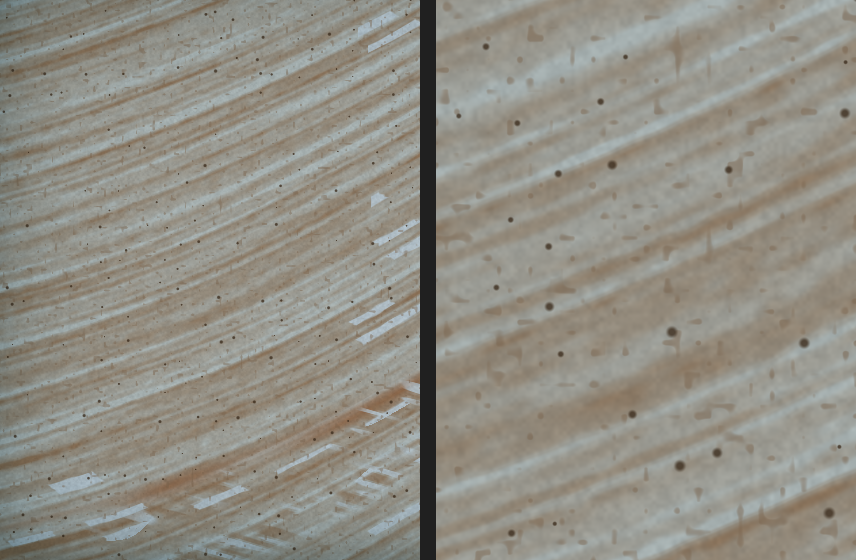
Left: the whole. Right: its middle third, enlarged.
A Shadertoy shader for this texture:

```glsl
#define RUST vec3(0.53, 0.43, 0.33)
#define TAN vec3(0.57, 0.53, 0.47)
#define GREY vec3(0.61, 0.61, 0.58)
#define PALE vec3(0.65, 0.69, 0.69)
#define GLASS vec3(0.69, 0.75, 0.79)
#define DEEP_RUST vec3(0.53, 0.35, 0.22)
#define SHADE vec3(0.66, 0.73, 0.75)
#define COARSE_ROWS 15.0
#define FINE_ROWS 36.0
#define GRAIN 0.13
#define SPECK_CELLS 22.0

float hash(vec2 p) {
    vec3 q = fract(p.xyx * 0.1031);
    q += dot(q, q.yzx + 33.33);
    return fract((q.x + q.y) * q.z);
}

float noise(vec2 p) {
    vec2 i = floor(p), f = fract(p);
    f = f * f * (3.0 - 2.0 * f);
    vec2 e = vec2(0.0, 1.0);
    return mix(mix(hash(i), hash(i + e.yx), f.x),
               mix(hash(i + e.xy), hash(i + e.yy), f.x), f.y);
}

float bell(float d, float width) {
    d /= width;
    return exp(-d * d);
}

// Pale bristle ridges, each with a brown groove on its lower side
float bristles(vec2 s, float rows) {
    float row = floor(s.y * rows), sum = 0.0;
    for (int k = -1; k <= 1; k++) {
        float id = row + float(k);
        float d = s.y * rows - id - mix(0.15, 0.85, hash(vec2(id, rows)));
        float strength = noise(vec2(s.x * 2.2 + 5.0, id * 7.0 + rows));
        sum += strength * (bell(d, 0.16) - 0.75 * bell(d + 0.38, 0.2));
    }
    return sum;
}

// Slanted bare patches, scattered one per cell along the stroke
float barePatches(vec2 s, float chance) {
    vec2 grid = vec2(5.0, 19.0);
    vec2 q = vec2(s.x + 0.9 * s.y, s.y) * grid;
    vec2 id = floor(q);
    float seed = hash(id + 41.0);
    vec2 size = vec2(0.045 + 0.035 * hash(id + 9.0), 0.005 + 0.011 * hash(id + 17.0));
    vec2 d = abs(fract(q) - 0.5) / grid - size;
    float ragged = 0.006 * (noise(s * vec2(30.0, 160.0)) - 0.5);
    float inside = 1.0 - smoothstep(-0.002, 0.003, max(d.x, d.y) + ragged);
    return inside * step(seed, chance);
}

float specks(vec2 p) {
    vec2 q = p * SPECK_CELLS, id = floor(q);
    vec2 centre = 0.2 + 0.6 * vec2(hash(id + 3.0), hash(id + 71.0));
    float radius = mix(0.035, 0.1, hash(id + 29.0));
    float dotMask = 1.0 - smoothstep(radius * 0.4, radius * 1.3, length(fract(q) - centre));
    return dotMask * step(hash(id + 53.0), 0.3);
}

vec3 paintRamp(float t) {
    vec3 c = mix(RUST, TAN, smoothstep(0.1, 0.38, t));
    c = mix(c, GREY, smoothstep(0.35, 0.62, t));
    return mix(c, PALE, smoothstep(0.6, 0.88, t));
}

void mainImage(out vec4 fragColor, in vec2 fragCoord) {
    vec2 p = fragCoord / iResolution.x;
    float top = iResolution.y / iResolution.x;

    // Stroke coordinates: along x, and across a gently rising arc
    float across = p.y - 0.25 * p.x - 0.17 * p.x * p.x;
    across += 0.014 * (noise(p * 3.0) - 0.5);
    vec2 s = vec2(p.x, across);

    // Streaked paint, thin to thick
    float t = 0.53 + 0.36 * bristles(s, COARSE_ROWS) + 0.23 * bristles(s, FINE_ROWS);
    t += 0.38 * (noise(s * vec2(1.6, 22.0)) - 0.5);
    t += 0.24 * (noise(s * vec2(4.0, 105.0) + 13.0) - 0.5);
    t += 0.20 * (noise(s * vec2(45.0, 90.0)) - 0.5);
    vec3 color = paintRamp(t);

    // Rusty build-up along the lower stroke
    float rust = bell(across - 0.055 + 0.05 * p.x * p.x, 0.022);
    rust *= noise(s * vec2(5.0, 40.0) + 3.0) * mix(0.6, 1.2, p.x);
    color = mix(color, DEEP_RUST, clamp(rust, 0.0, 0.9));

    // Scraped band crossed by short scratches
    float band = max(bell(across + 0.005, 0.038), bell(across + 0.16, 0.045));
    band *= smoothstep(0.1, 0.4, p.x);
    vec2 cross = vec2(p.x, p.y + 0.28 * p.x);
    float scratch = noise(cross * vec2(9.0, 75.0));
    float cover = band * smoothstep(0.3, 0.5, noise(s * vec2(8.0, 18.0) + 21.0));
    color = mix(color, RUST, 0.65 * cover * (1.0 - smoothstep(0.25, 0.5, scratch)));
    color = mix(color, GLASS, 0.85 * cover * smoothstep(0.62, 0.78, scratch));

    // Bare patches gather low on the left and at the right edge
    float low = 1.0 - smoothstep(0.22, 0.32, p.y);
    float left = low * (1.0 - smoothstep(0.3, 0.45, p.x));
    float right = smoothstep(0.8, 0.9, p.x);
    float chance = 0.45 * left + 0.14 * right + 0.3 * band;
    color = mix(color, GLASS, 0.9 * barePatches(s, chance));

    // Fine grit and dark specks
    float grit = 0.6 * noise(p * 170.0) + 0.4 * noise(p * 310.0 + 7.0);
    color *= 1.0 + GRAIN * (grit - 0.5);
    float rustyGrit = smoothstep(0.78, 0.95, noise(p * 120.0 + 31.0));
    color = mix(color, RUST * 0.9, 0.45 * rustyGrit);
    color = mix(color, vec3(0.24, 0.18, 0.12), 0.8 * specks(p));

    // Cool falloff toward the borders
    float falloff = 0.6 * exp(-p.x * 9.0) + 0.8 * exp(-p.y * 11.0);
    falloff += 0.5 * exp(-(top - p.y) * 9.0) * (1.0 - 0.6 * p.x);
    color *= mix(vec3(1.0), SHADE, min(falloff, 1.0));

    fragColor = vec4(color, 1.0);
}
```
